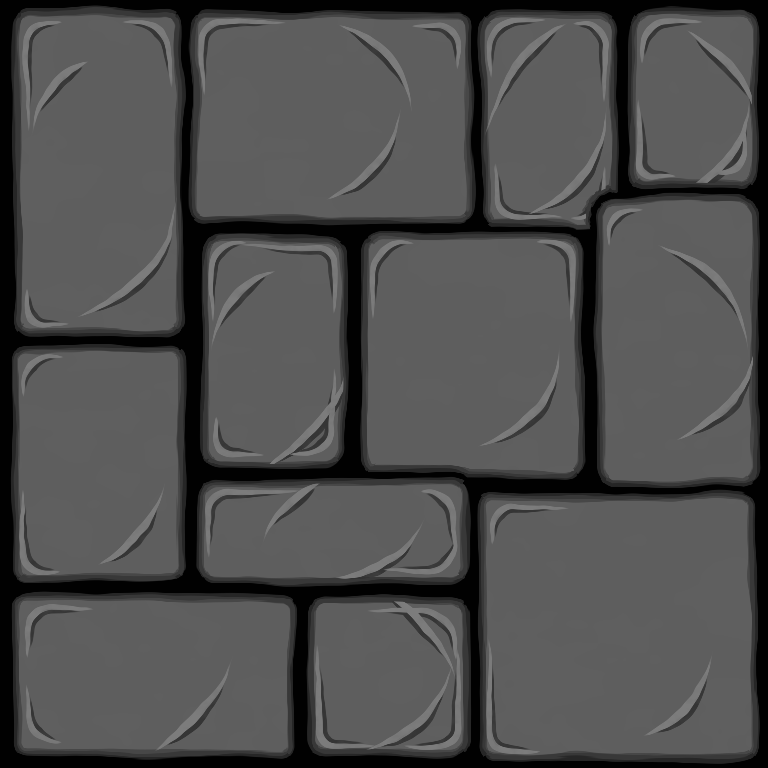
A Shadertoy shader for this texture:

```glsl
// Hand-painted stone paving: twelve worn grey blocks set in black mortar.
// Each block is a warped rounded box with layered rough rims, and tapered
// brush strokes (light with a dark companion) at its corners and cracks.

const float SPAN = 768.0;      // design units across the canvas
const float MORTAR_GAP = 8.0;  // clearance a block keeps from its neighbour
const float MORTAR = 0.004;
const float RIM_DARK = 0.15;
const float RIM_MID = 0.22;
const float RIM_PALE = 0.28;
const float FACE = 0.37;
const float LIGHT = 0.485;
const float SHADOW = 0.19;

// Blocks as left, top, right, bottom in design units
const vec4 STONES[12] = vec4[12](
    vec4(14, 9, 182, 336), vec4(192, 12, 472, 222), vec4(482, 10, 618, 229),
    vec4(630, 10, 758, 188), vec4(202, 235, 346, 467), vec4(362, 233, 582, 478),
    vec4(597, 196, 758, 487), vec4(13, 347, 184, 582), vec4(198, 480, 467, 584),
    vec4(478, 494, 756, 760), vec4(14, 595, 295, 757), vec4(309, 597, 467, 756));

float hash(vec2 p) {
    p = fract(p * vec2(0.1031, 0.1137));
    p += dot(p, p.yx + 33.33);
    return fract((p.x + p.y) * p.x * 17.31);
}

float noise(vec2 p) {
    vec2 i = floor(p), f = fract(p);
    f = f * f * (3.0 - 2.0 * f);
    return mix(mix(hash(i), hash(i + vec2(1, 0)), f.x),
               mix(hash(i + vec2(0, 1)), hash(i + vec2(1, 1)), f.x), f.y);
}

// Streaky paint edge, drawn out along the given stretch, centred on zero
float bristle(vec2 p, vec2 stretch, float seed) {
    return noise(p / stretch + seed) + 0.5 * noise(p / (0.4 * stretch) + seed + 57.0) - 0.75;
}

float roundBox(vec2 p, vec2 halfSize, float radius) {
    vec2 q = abs(p) - halfSize + radius;
    return length(max(q, 0.0)) + min(max(q.x, q.y), 0.0) - radius;
}

float cover(float dist, float soft) {
    return 1.0 - smoothstep(-soft, soft, dist);
}

float ribbon(float dist, float width, float soft) {
    return cover(abs(dist) - width, soft) * smoothstep(0.0, 1.2, width);
}

// Light stroke (x) and its shadow (y) on the positive side
vec2 brushPair(float dist, float taper, float width, float soft) {
    float shadowWidth = width * max(1.6 * taper - 0.7, 0.0);
    return vec2(ribbon(dist, width * taper, soft),
                ribbon(dist - width * 1.35 * taper, shadowWidth, soft));
}

// Stroke bent around a corner at the origin, with both axes pointing inward
vec2 cornerStroke(vec2 q, vec2 arms, float inset, float radius, float soft) {
    vec2 p = radius + inset - q;
    float dist = radius - length(max(p, 0.0)) - min(max(p.x, p.y), 0.0);
    float s = q.x - q.y;
    float t = s > 0.0 ? s / arms.x : -s / arms.y;
    return brushPair(dist, sqrt(clamp(1.0 - t, 0.0, 1.0)), 3.5, soft);
}

// Bowed stroke from a to b, thickest past its middle
vec2 crackStroke(vec2 q, vec2 a, vec2 b, float bow, float side, float soft) {
    float len = distance(a, b);
    vec2 dir = (b - a) / len;
    float t = clamp(dot(q - a, dir) / len, 0.0, 1.0);
    float dist = dot(q - a, vec2(dir.y, -dir.x)) - bow * len * 4.0 * t * (1.0 - t);
    float skewed = pow(t, 1.5);
    return brushPair(dist * side, 4.0 * skewed * (1.0 - skewed), 4.1, soft);
}

// All strokes of one block; q is relative to its centre
vec2 stoneStrokes(vec2 q, vec2 halfSize, float id, float soft) {
    vec2 marks = vec2(0);
    for (int k = 0; k < 4; k++) {
        vec2 flip = vec2(k % 2, k / 2) * 2.0 - 1.0;
        vec2 seed = vec2(id * 7.0 + 3.0, float(k) * 13.0 + 5.0);
        vec2 reach = vec2(hash(seed + 20.0), hash(seed + 41.0));
        vec2 arms = min(34.0 + 85.0 * reach * reach, halfSize * 1.3);
        float inset = 9.0 + 5.0 * hash(seed + 63.0);
        float radius = 16.0 + 16.0 * hash(seed + 77.0);
        if (hash(seed) < 0.6)
            marks = max(marks, cornerStroke(halfSize - q * flip, arms, inset, radius, soft));
    }
    for (int k = 0; k < 2; k++) {
        vec2 seed = vec2(id * 11.0 + 90.0, float(k) * 17.0 + 8.0);
        vec2 flip = k == 0 ? vec2(1) : vec2(hash(seed) < 0.6 ? -1 : 1, -1);
        vec2 middle = halfSize * (0.2 + 0.3 * vec2(hash(seed + 15.0), hash(seed + 32.0)));
        vec2 extent = min(vec2(46, 60) * (0.65 + 0.5 * hash(seed + 49.0)), halfSize * 0.62);
        extent.y *= -1.0;
        float bow = 0.1 + 0.1 * hash(seed + 71.0);
        if (k == 0 || hash(seed + 84.0) < 0.8)
            marks = max(marks, crackStroke(q * flip, middle + extent, middle - extent,
                                           bow, flip.y, soft));
    }
    return marks;
}

void mainImage(out vec4 fragColor, in vec2 fragCoord) {
    vec2 uv = fragCoord / iResolution.xy;
    vec2 p = vec2(uv.x, 1.0 - uv.y) * SPAN;
    float soft = max(0.5, 0.5 * SPAN / iResolution.y);

    // Nearest block; later blocks carve clearance out of earlier ones
    vec2 warp = 5.0 * (vec2(noise(p / 48.0), noise(p / 48.0 + 80.0)) - 0.5);
    float d = SPAN, id = 0.0;
    vec2 local = vec2(0), halfSize = vec2(1);
    for (int i = 0; i < 12; i++) {
        vec4 box = STONES[i];
        float n = float(i);
        vec2 extent = 0.5 * (box.zw - box.xy);
        vec2 q = p - 0.5 * (box.xy + box.zw) + warp;
        q += 0.02 * (vec2(hash(vec2(n, 4)), hash(vec2(n, 9))) - 0.5) * q.yx;
        float dist = roundBox(q, extent, 13.0 + 9.0 * hash(vec2(n, 21)));
        d = max(d, MORTAR_GAP - dist);
        if (dist < d) { d = dist; id = n; local = q; halfSize = extent; }
    }

    // Rough rim layers, brushed along the nearest side
    vec2 depth = abs(local) - halfSize;
    vec2 along = depth.x > depth.y ? vec2(5, 48) : vec2(48, 5);
    float tone = MORTAR;
    tone = mix(tone, RIM_DARK, cover(d - 1.0 + 2.6 * bristle(p, along, 0.0), soft));
    tone = mix(tone, RIM_MID, cover(d + 1.4 + 3.0 * bristle(p, along, 130.0), soft));
    tone = mix(tone, RIM_PALE, cover(d + 5.2 + 3.0 * bristle(p, along, 260.0), soft));
    float face = FACE + 0.004 * bristle(p, vec2(40, 30), 390.0);
    tone = mix(tone, face, cover(d + 6.6 + 3.0 * bristle(p, along, 275.0), soft));

    // Strokes, with slightly uneven paint
    vec2 sway = vec2(bristle(p, vec2(22), 520.0), bristle(p, vec2(22), 570.0));
    vec2 marks = stoneStrokes(local + 2.0 * sway, halfSize, id, soft);
    marks *= cover(d + 4.0, soft) * (0.95 + 0.25 * bristle(p, vec2(9, 7), 640.0));
    tone = mix(tone, SHADOW, clamp(marks.y, 0.0, 1.0) * 0.9);
    tone = mix(tone, LIGHT, clamp(marks.x, 0.0, 1.0));
    fragColor = vec4(vec3(tone), 1.0);
}
```
